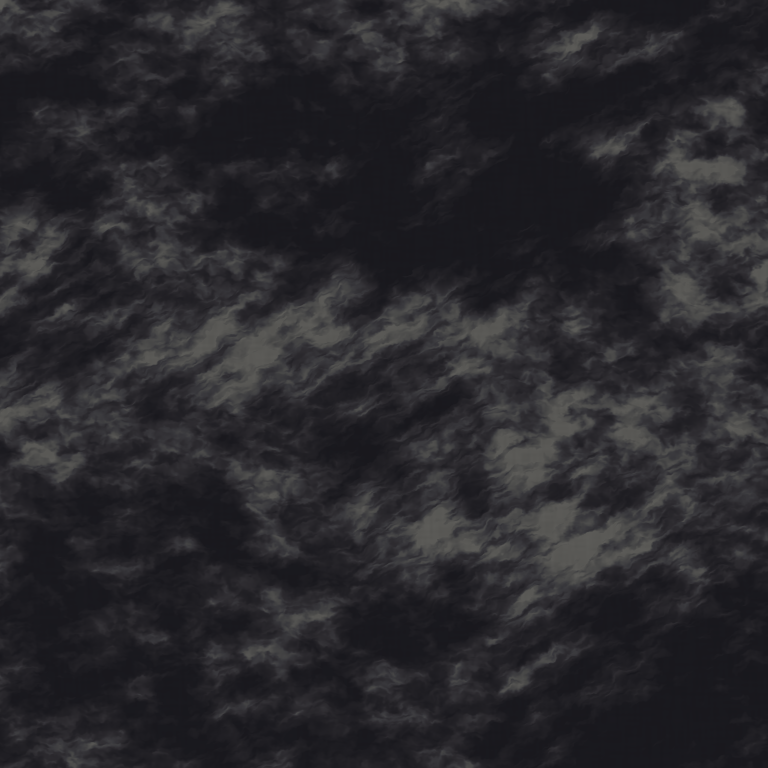
Write a three.js fragment shader that draws this texture.

```glsl
// Dark tie-dyed cloth: ragged ash-grey blotches on charcoal with feathered streaks.
varying vec2 vUv;

const vec3 INK      = vec3(0.098, 0.096, 0.116);
const vec3 CHARCOAL = vec3(0.136, 0.131, 0.149);
const vec3 SLATE    = vec3(0.180, 0.173, 0.190);
const vec3 ASH      = vec3(0.222, 0.220, 0.236);
const vec3 STONE    = vec3(0.282, 0.281, 0.280);
const vec3 PALE     = vec3(0.350, 0.347, 0.335);

const float NOISE_DEVIATION = 0.2145;

float hash(vec2 p) {
  return fract(sin(dot(p, vec2(127.1, 311.7))) * 43758.5453);
}

float valueNoise(vec2 p) {
  vec2 cell = floor(p);
  vec2 f = fract(p);
  f = f * f * (3.0 - 2.0 * f);
  float low = mix(hash(cell), hash(cell + vec2(1.0, 0.0)), f.x);
  float high = mix(hash(cell + vec2(0.0, 1.0)), hash(cell + vec2(1.0, 1.0)), f.x);
  return mix(low, high, f.y);
}

vec2 rotate(vec2 p, float angle) {
  float c = cos(angle);
  float s = sin(angle);
  return vec2(c * p.x + s * p.y, c * p.y - s * p.x);
}

// Layered noise with zero mean and unit deviation; each layer turns by the given angle.
float fbm(vec2 p, float gain, float turn) {
  float sum = 0.0;
  float power = 0.0;
  float weight = 1.0;
  for (int i = 0; i < 4; i++) {
    sum += weight * (valueNoise(p) - 0.5);
    power += weight * weight;
    weight *= gain;
    p = rotate(p, turn) * 2.03 + vec2(17.3, 9.1);
  }
  return sum / (NOISE_DEVIATION * sqrt(power));
}

vec2 warp(vec2 p, vec2 frequency, float amount) {
  vec2 q = p * frequency;
  return p + amount * vec2(fbm(q + 31.7, 0.6, 0.5), fbm(q + 73.2, 0.6, 0.5));
}

// Blends two noises while keeping their contrast.
float blendNoise(float a, float b, float t) {
  return mix(a, b, t) / sqrt(t * t + (1.0 - t) * (1.0 - t));
}

float ramp(float start, float end, float x) {
  return clamp((x - start) / (end - start), 0.0, 1.0);
}

vec3 dyeColour(float tone) {
  vec3 colour = mix(INK, CHARCOAL, ramp(-1.0, 0.05, tone));
  colour = mix(colour, SLATE, ramp(0.05, 0.65, tone));
  colour = mix(colour, ASH, ramp(0.65, 1.05, tone));
  colour = mix(colour, STONE, ramp(1.05, 1.45, tone));
  return mix(colour, PALE, ramp(1.45, 2.05, tone));
}

// Fine crossed threads, centred on zero.
float weave(vec2 p) {
  return valueNoise(p * vec2(260.0, 45.0)) + valueNoise(p * vec2(45.0, 260.0)) - 1.0;
}

void main() {
  // Broad blotches, wider than tall
  vec2 folded = warp(vUv, vec2(12.0, 15.0), 0.009);
  float blotches = fbm(folded * vec2(5.0, 7.5) + vec2(5.4, 2.8), 0.5, 0.1);

  // Ragged edges and holes, with patches of diagonal feathering
  vec2 frayed = warp(vUv, vec2(40.0, 50.0), 0.0025);
  float ragged = fbm(frayed * vec2(17.0, 27.0) + 41.0, 0.75, 0.2);
  float feathers = fbm(rotate(frayed, 0.5) * vec2(14.0, 36.0) + 87.0, 0.7, 0.0);
  float featherMask = smoothstep(0.45, 0.75, valueNoise(vUv * 4.5 + 12.6));
  float detail = blendNoise(ragged, feathers, featherMask);

  // Dye depth and cloth grain
  float tone = 0.79 * blotches + 0.61 * detail - 0.06;
  vec3 colour = dyeColour(tone) * (1.0 + 0.045 * weave(vUv));
  gl_FragColor = vec4(colour, 1.0);
}
```
